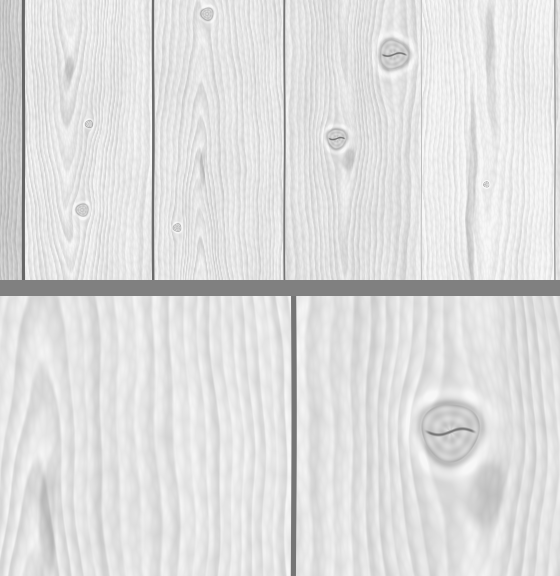
Top, the full canvas; bottom, a detail of the centre.
A WebGL 2 fragment shader for this texture:

```glsl
#version 300 es
precision highp float;

uniform vec2 u_resolution;
out vec4 fragColor;

#define GRAIN_DEPTH 0.105
#define FIBRE_DEPTH 0.055
#define MOTTLE_DEPTH 0.035
#define STREAK_DEPTH 0.10
#define WARP 0.006
#define HEART_ROUNDING 0.022
#define KNOT_SPREAD 1.9
#define KNOT_TONE 0.81
#define CRACK_TONE 0.40
#define FIBRE_SCALE vec2(125.0, 42.0)

// Seams: x, half width, tone
const vec3 SEAMS[5] = vec3[5](
    vec3(0.084, 0.0052, 0.40), vec3(0.547, 0.0042, 0.42),
    vec3(1.016, 0.0030, 0.46), vec3(1.505, 0.0015, 0.74),
    vec3(1.982, 0.0022, 0.62));

// Planks: heart x, arch slope, rings per unit, base tone
const vec4 PLANKS[6] = vec4[6](
    vec4(-0.10, 0.02, 60.0, 0.82), vec4(0.245, 0.20, 44.0, 0.935),
    vec4(0.715, -0.14, 52.0, 0.925), vec4(1.235, 0.05, 45.0, 0.915),
    vec4(1.745, 0.07, 42.0, 0.955), vec4(1.90, 0.02, 50.0, 0.89));

// Knots: centre, radius
const vec3 KNOTS[7] = vec3[7](
    vec3(1.406, 0.805, 0.054), vec3(1.203, 0.505, 0.036),
    vec3(0.740, 0.950, 0.022), vec3(0.294, 0.250, 0.022),
    vec3(1.737, 0.341, 0.010), vec3(0.633, 0.187, 0.014),
    vec3(0.318, 0.557, 0.013));

// Dark streaks: centre, half width, half length
const vec4 STREAKS[5] = vec4[5](
    vec4(0.240, 0.735, 0.022, 0.08), vec4(0.730, 0.400, 0.013, 0.09),
    vec4(1.755, 0.750, 0.024, 0.30), vec4(1.685, 0.300, 0.018, 0.50),
    vec4(1.232, 0.430, 0.024, 0.05));

float hash(vec2 p) {
    p = fract(p * vec2(0.1031, 0.1137));
    p += dot(p, p.yx + 33.33);
    return fract((p.x + p.y) * p.x * 47.3);
}

// Cellular noise: distance to the nearest scattered point
float cells(vec2 p) {
    vec2 cell = floor(p);
    float nearest = 2.0;
    for (int j = -1; j <= 1; j++)
        for (int i = -1; i <= 1; i++) {
            vec2 c = cell + vec2(i, j);
            vec2 point = c + vec2(hash(c + 17.0), hash(c + 71.0));
            nearest = min(nearest, distance(p, point));
        }
    return nearest;
}

float waves(vec2 p) {
    return sin(p.y * 7.0 + p.x * 9.0) + 0.5 * sin(p.y * 17.0 - p.x * 23.0)
         + 0.25 * sin(p.y * 41.0 + p.x * 31.0);
}

// Growth rings: arches at the heart, straight lines near the edges
float grain(vec2 p, vec4 plank) {
    float dx = p.x - plank.x;
    float rise = p.y - (plank.y < 0.0 ? 1.0 : 0.0);
    float f = length(vec2(dx, HEART_ROUNDING)) - plank.y * rise / (1.0 + 60.0 * dx * dx);
    float ring = f * plank.z;
    ring += 0.9 * sin(ring * 0.37 + plank.x * 20.0);
    float t = fract(ring);
    float strength = mix(0.35, 1.0, hash(vec2(floor(ring) + 40.0, plank.z)));
    return strength * smoothstep(0.0, 0.75, t) * (1.0 - smoothstep(0.80, 1.0, t));
}

float knot(float tone, vec2 d, float radius, float px) {
    float angle = atan(d.y, d.x);
    float r = length(d) / radius * (1.0 + 0.06 * sin(angle * 3.0 + radius * 90.0));
    float soft = px / radius;
    float face = KNOT_TONE + 0.03 * sin(r * 17.0) + 0.02 * cos(angle * 7.0);
    tone += 0.06 * exp(-pow((r - 1.35) / 0.22, 2.0));
    tone = mix(tone, face, 1.0 - smoothstep(0.95 - soft, 0.95 + soft, r));
    tone -= 0.13 * exp(-pow((r - 1.0) / 0.13, 2.0));
    // Drying crack across the larger knots
    float bend = radius * 0.10 * sin(d.x / radius * 4.0);
    float crack = 1.0 - smoothstep(0.0, px + radius * 0.05, abs(d.y - bend));
    crack *= (1.0 - smoothstep(0.65, 0.9, r)) * step(0.03, radius);
    return mix(tone, CRACK_TONE, crack * 0.85);
}

void main() {
    vec2 p = gl_FragCoord.xy / u_resolution.y;
    float px = 1.0 / u_resolution.y;

    int id = 0;
    for (int i = 0; i < 5; i++) id += p.x > SEAMS[i].x ? 1 : 0;
    vec4 plank = PLANKS[id];

    // Grain flows around the knots
    vec2 q = p + vec2(WARP * waves(p + float(id) * 3.7), 0.0);
    for (int i = 0; i < 7; i++) {
        vec2 d = p - KNOTS[i].xy;
        vec2 e = d / (KNOTS[i].z * KNOT_SPREAD * vec2(1.0, 1.7));
        q.x -= 0.85 * d.x * exp(-dot(e, e));
    }
    float tone = plank.w - GRAIN_DEPTH * grain(q, plank);

    // Slanted fibres and broad mottling
    vec2 slanted = vec2(q.x, p.y + 0.5 * q.x);
    tone += FIBRE_DEPTH * (0.5 - cells(slanted * FIBRE_SCALE));
    tone += MOTTLE_DEPTH * (0.5 - cells(p * vec2(14.0, 3.0) + float(id) * 5.0));

    for (int i = 0; i < 5; i++) {
        vec2 e = (vec2(q.x, p.y) - STREAKS[i].xy) / STREAKS[i].zw;
        tone -= STREAK_DEPTH * (1.0 - smoothstep(0.55, 1.0, length(e)));
    }
    for (int i = 0; i < 7; i++)
        tone = knot(tone, p - KNOTS[i].xy, KNOTS[i].z, px);

    // Seams with a pale worn edge
    for (int i = 0; i < 5; i++) {
        float d = abs(p.x - SEAMS[i].x + 0.0008 * sin(p.y * 9.0));
        tone += 0.04 * exp(-d / 0.012);
        tone = mix(tone, SEAMS[i].z, 1.0 - smoothstep(-0.5 * px, 0.7 * px, d - SEAMS[i].y));
    }
    fragColor = vec4(vec3(clamp(tone, 0.0, 0.97)), 1.0);
}
```
